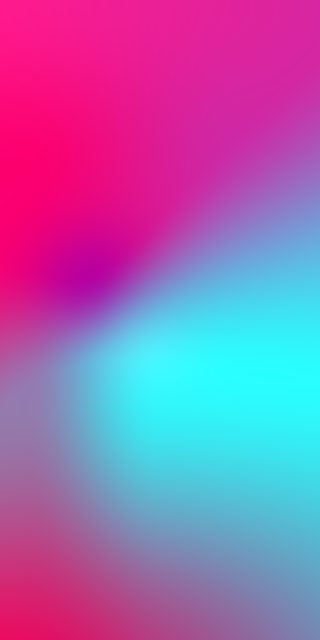
Reproduce this background procedurally as a Shadertoy shader.

```glsl
const vec3 ROSE      = vec3(1.00, 0.10, 0.55);
const vec3 ORCHID    = vec3(0.84, 0.15, 0.63);
const vec3 HOT_PINK  = vec3(0.99, 0.00, 0.43);
const vec3 MAGENTA   = vec3(0.80, 0.16, 0.65);
const vec3 CRIMSON   = vec3(0.96, 0.00, 0.35);
const vec3 DARK_RED  = vec3(0.80, 0.00, 0.35);
const vec3 PURPLE    = vec3(0.71, 0.00, 0.63);
const vec3 CYAN      = vec3(0.16, 1.00, 1.00);
const vec3 PALE_CYAN = vec3(0.30, 0.96, 1.00);

const vec2 PURPLE_CENTER = vec2(0.29, 0.45);
const vec2 PURPLE_RADIUS = vec2(0.20, 0.10);
const vec2 PALE_CENTER   = vec2(0.43, 0.54);
const vec2 PALE_RADIUS   = vec2(0.17, 0.07);
const float RIDGE_BLEND  = 0.05;
const float EDGE_CYAN    = 0.48;
const float FALL_END     = 1.08;

float glow(vec2 p, vec2 center, vec2 radius) {
    vec2 d = (p - center) / radius;
    return exp(-dot(d, d));
}

float smoothMin(float a, float b, float k) {
    float h = max(k - abs(a - b), 0.0) / k;
    return min(a, b) - 0.25 * h * h * k;
}

// Pink and red layer; p.y runs downward
vec3 warmLayer(vec2 p) {
    vec3 top = mix(ROSE, ORCHID, p.x);
    vec3 middle = mix(HOT_PINK, MAGENTA, smoothstep(0.08, 0.75, p.x));
    vec3 bottom = mix(CRIMSON, DARK_RED, p.x);
    vec3 color = mix(top, middle, smoothstep(0.0, 0.27, p.y));
    color = mix(color, bottom, smoothstep(0.48, 0.76, p.y));
    return mix(color, PURPLE, glow(p, PURPLE_CENTER, PURPLE_RADIUS));
}

// Cyan coverage: a bent upper slope and a softer lower one
float cyanAmount(vec2 p) {
    float riseStart = smoothMin(0.40 + 0.14 * p.x, 0.585 - 0.52 * p.x, RIDGE_BLEND);
    float riseEnd = 0.555 + 0.10 * exp(-6.0 * p.x) + 0.055 * p.x * p.x;
    float rise = smoothstep(riseStart, riseEnd, p.y);

    float fallStart = 0.64 - 0.07 * smoothstep(0.0, 0.5, p.x);
    float fallFloor = 0.5 * pow(p.x, 1.3);
    float fall = mix(1.0, fallFloor, smoothstep(fallStart, FALL_END, p.y));

    float peak = mix(EDGE_CYAN, 1.0, smoothstep(0.08, 0.5, p.x));
    return peak * rise * fall;
}

void mainImage(out vec4 fragColor, in vec2 fragCoord) {
    vec2 p = fragCoord / iResolution.xy;
    p.y = 1.0 - p.y;

    vec3 cool = mix(CYAN, PALE_CYAN, glow(p, PALE_CENTER, PALE_RADIUS));
    fragColor = vec4(mix(warmLayer(p), cool, cyanAmount(p)), 1.0);
}
```
